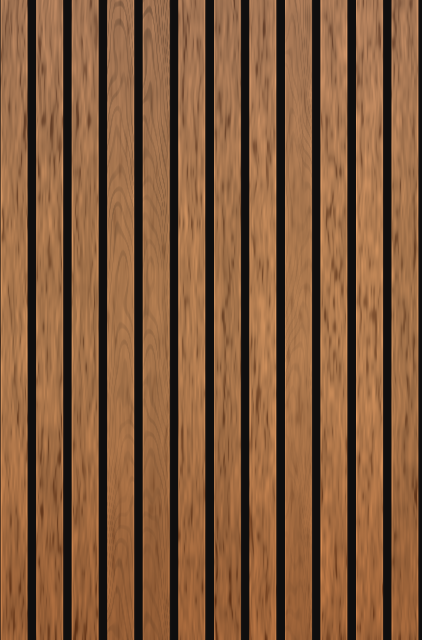
Give the GLSL for this texture, as a Shadertoy shader.

```glsl
// Vertical oak slats with fine grain over a black backing panel.

float hash(vec2 p) {
    return fract(sin(dot(p, vec2(127.1, 311.7))) * 43758.5453);
}

float noise(vec2 p) {
    vec2 i = floor(p), f = fract(p);
    f = f * f * (3.0 - 2.0 * f);
    return mix(mix(hash(i), hash(i + vec2(1, 0)), f.x),
               mix(hash(i + vec2(0, 1)), hash(i + vec2(1, 1)), f.x), f.y);
}

// Long fibres and short pores, centred on zero
float fineGrain(vec2 p, float seed) {
    p.x += 0.006 * noise(vec2(p.x * 20.0, p.y * 11.0) + seed);
    p.x += p.y * 0.016 * (hash(vec2(seed, 4.0)) - 0.5);
    float sum = 0.0, weight = 0.4;
    vec2 scale = vec2(120.0, 9.0);
    for (int i = 0; i < 3; i++) {
        sum += weight * (noise(p * scale + seed * 17.0) - 0.5);
        scale *= vec2(1.55, 1.9);
        weight *= 1.15;
    }
    return sum;
}

// Nested arches of a flat-sawn board: dark thin lines from 0 to 1
float archGrain(vec2 p, float u, float seed) {
    float drift = 0.9 * (noise(vec2(p.y * 2.2, seed)) - 0.5);
    float bend = u - 0.5 - drift;
    float warp = noise(vec2(u * 3.0 + seed, p.y * 9.0));
    float ring = p.y * 15.0 + 9.0 * bend * bend + 2.2 * warp + 2.0 * u;
    float line = smoothstep(0.2, 1.0, sin(6.2832 * ring));
    return line * (0.35 + 0.65 * noise(vec2(u * 4.0, p.y * 6.0) + seed));
}

void mainImage(out vec4 fragColor, in vec2 fragCoord) {
    vec2 p = fragCoord / iResolution.x;
    float height = fragCoord.y / iResolution.y;
    float pixel = 1.0 / iResolution.x;

    // Slat layout
    float pitch = 0.0842, slatWidth = 0.0652;
    float x = p.x - 0.0008;
    float slat = floor(x / pitch);
    float local = x - slat * pitch;
    float u = local / slatWidth;
    float edge = min(local, slatWidth - local);
    float seed = slat + 3.0;

    // Base tone, paler at the top and redder at the bottom
    vec3 wood = mix(vec3(0.595, 0.375, 0.215), vec3(0.665, 0.465, 0.30), smoothstep(0.0, 0.5, height));
    wood = mix(wood, vec3(0.635, 0.455, 0.325), smoothstep(0.55, 1.0, height));
    wood *= 0.96 + 0.1 * hash(vec2(seed, 9.0));
    wood *= 1.0 + 0.08 * (noise(vec2(u * 2.0 + seed * 5.0, p.y * 5.0)) - 0.5);

    // Grain: some boards are flat sawn, the rest straight
    float flatSawn = (slat == 4.0 || mod(slat, 5.0) == 3.0) ? 1.0 : 0.0;
    float fibre = fineGrain(p, seed);
    wood *= 1.0 + mix(0.36, 0.17, flatSawn) * fibre;
    wood -= vec3(0.11, 0.11, 0.09) * smoothstep(0.12, 0.5, -fibre) * (1.0 - 0.6 * flatSawn);
    float archStrength = mix(0.10, 0.19, smoothstep(0.4, 0.95, height));
    wood *= 1.0 - flatSawn * archStrength * (slat == 8.0 ? 0.6 : 1.0) * archGrain(p, u, seed);

    // Bevelled edges catch the light above a thin shaded rim
    float bevel = smoothstep(0.0006, 0.002, edge) * (1.0 - smoothstep(0.0025, 0.0048, edge));
    wood += vec3(0.11, 0.075, 0.045) * bevel;
    wood *= mix(0.65, 1.0, smoothstep(0.0, 0.002, edge));

    // Backing groove, faintly lit beside the slats
    vec3 groove = vec3(0.058, 0.055, 0.056);
    groove += vec3(0.05, 0.03, 0.02) * exp(min(edge, 0.0) * 700.0);

    float cover = smoothstep(-0.6 * pixel, 0.6 * pixel, edge);
    fragColor = vec4(clamp(mix(groove, wood, cover), 0.0, 1.0), 1.0);
}
```
